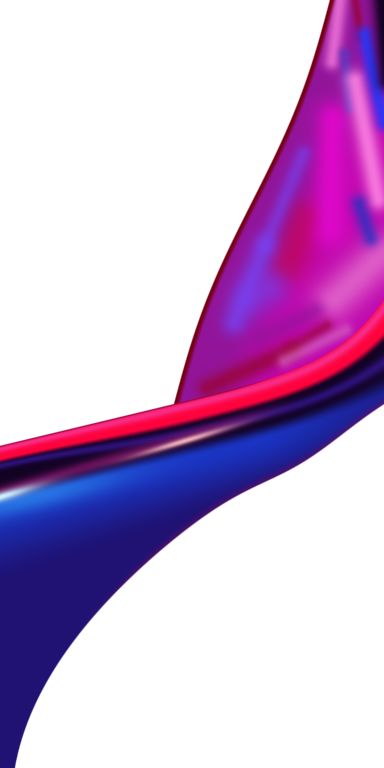
A Shadertoy shader for this background:

```glsl
// A glossy ribbon on white: a magenta sail rises behind a folded blue band.
// Two fitted curves bound the band, a bent line bounds the sail; reflections
// are soft capsule streaks on the sail and cross-section layers on the band.

const vec3 WHITE   = vec3(1.0);
const vec3 NAVY    = vec3(0.12, 0.07, 0.45);
const vec3 BLUE    = vec3(0.10, 0.20, 0.76);
const vec3 CYAN    = vec3(0.16, 0.50, 0.92);
const vec3 VIOLET  = vec3(0.47, 0.25, 0.93);
const vec3 PURPLE  = vec3(0.57, 0.08, 0.60);
const vec3 MAGENTA = vec3(0.86, 0.03, 0.78);
const vec3 PINK    = vec3(0.98, 0.50, 0.88);
const vec3 RED     = vec3(1.00, 0.01, 0.24);
const vec3 WINE    = vec3(0.60, 0.02, 0.24);
const vec3 RIM     = vec3(0.46, 0.00, 0.07);
const vec3 INK     = vec3(0.07, 0.01, 0.14);
const float FOLD_SLOPE = 0.24;   // tilt of the band's upper edge
const float FOLD_LIFT  = 0.14;   // upward curl at the right
const float FOLD_POWER = 8.7;    // how late the curl begins
const float SAIL_FOOT  = 0.948;  // height where the sail meets the band
const float SAIL_RISE  = 1.052;
const float RIM_WIDTH  = 0.011;

// Gaussian falloff around a value
float bell(float x, float center, float width) {
    float t = (x - center) / width;
    return exp(-t * t);
}

// Soft glow around the segment from a to b
float streak(vec2 p, vec2 a, vec2 b, float width) {
    vec2 ab = b - a;
    float t = clamp(dot(p - a, ab) / dot(ab, ab), 0.0, 1.0);
    return bell(length(p - a - ab * t), 0.0, width);
}

// Antialiased coverage where the field is positive
float coverage(float field) {
    float w = max(fwidth(field), 1e-5) * 0.75;
    return smoothstep(-w, w, field);
}

float bandTop(float x) {
    return 0.839 + FOLD_SLOPE * x + FOLD_LIFT * pow(x, FOLD_POWER);
}

float bandBottom(float x) {
    return 1.07 * sqrt(max(x - 0.03, 0.0)) - 0.1 - 0.036 * bell(x, 0.79, 0.16);
}

float sailLeft(float y) {
    float t = (y - SAIL_FOOT) / SAIL_RISE;
    return 0.453 + 0.406 * t - 0.02 * sin(6.2832 * t);
}

vec3 sailColor(vec2 p, float inset) {
    vec3 c = mix(PURPLE, MAGENTA * 0.87, smoothstep(0.08, 0.25, inset));
    // Long reflections in the hollow
    c = mix(c, RED * 0.8, 0.5 * streak(p, vec2(0.75, 1.31), vec2(0.80, 1.43), 0.05));
    c = mix(c, MAGENTA, streak(p, vec2(0.86, 1.40), vec2(0.867, 1.69), 0.045));
    c = mix(c, VIOLET, 0.8 * streak(p, vec2(0.61, 1.16), vec2(0.69, 1.36), 0.032));
    c = mix(c, VIOLET, 0.65 * streak(p, vec2(0.69, 1.36), vec2(0.79, 1.60), 0.022));
    c = mix(c, VIOLET, 0.6 * streak(p, vec2(0.65, 1.22), vec2(0.70, 1.25), 0.05));
    // Pale haze and creases above the fold
    c = mix(c, PINK * 0.92, 0.75 * streak(p, vec2(0.87, 1.22), vec2(1.0, 1.34), 0.055));
    c = mix(c, PURPLE, 0.6 * streak(p, vec2(0.68, 1.12), vec2(0.82, 1.19), 0.025));
    c = mix(c, WINE, 0.85 * streak(p, vec2(0.54, 0.99), vec2(0.76, 1.09), 0.026));
    c = mix(c, WINE, 0.7 * streak(p, vec2(0.76, 1.09), vec2(0.85, 1.15), 0.018));
    c = mix(c, PINK * 0.85, 0.6 * streak(p, vec2(0.74, 1.06), vec2(0.90, 1.14), 0.018));
    // Narrow stripes at the upper right
    c = mix(c, PINK, 0.75 * streak(p, vec2(0.885, 2.0), vec2(0.865, 1.84), 0.022));
    c = mix(c, VIOLET * 0.8, 0.85 * streak(p, vec2(0.898, 1.86), vec2(0.912, 1.72), 0.016));
    c = mix(c, PINK, 0.9 * streak(p, vec2(0.925, 1.79), vec2(0.985, 1.48), 0.029));
    c = mix(c, BLUE, 0.7 * streak(p, vec2(0.935, 1.47), vec2(0.965, 1.38), 0.022));
    c = mix(c, WINE, 0.8 * streak(p, vec2(0.925, 2.0), vec2(0.94, 1.90), 0.012));
    c = mix(c, vec3(0.2, 0.2, 0.95), streak(p, vec2(0.95, 1.91), vec2(1.0, 1.68), 0.021));
    c = mix(c, INK, streak(p, vec2(0.995, 2.0), vec2(1.01, 1.79), 0.027));
    // Dark rim along the free edge
    return mix(RIM, c, smoothstep(RIM_WIDTH * 0.4, RIM_WIDTH * 1.8, inset));
}

vec3 bandColor(float x, float depth, float inset) {
    // Broad blue body, fading with depth and towards the right
    vec3 c = mix(BLUE, NAVY, smoothstep(0.14, 0.36 - 0.11 * x, depth));
    c = mix(c, CYAN, 0.85 * bell(depth, 0.15, 0.035) * bell(x, 0.08, 0.25));
    c = mix(c, NAVY, 0.55 * smoothstep(0.65, 1.0, x));
    c = mix(c, PURPLE * 0.65, 0.6 * bell(inset, 0.0, 0.014) * smoothstep(0.15, 0.4, x));
    // Dark fold with blue and wine reflections
    c = mix(INK, c, smoothstep(0.105, 0.145, depth));
    float s = depth / mix(0.75, 1.05, smoothstep(0.0, 0.5, x));
    c = mix(c, vec3(0.20, 0.08, 0.55), 0.8 * bell(s, 0.068 + 0.02 * x, 0.011));
    float shine = mix(0.126, 0.099, x * 2.0);
    c = mix(c, vec3(0.48, 0.08, 0.40), 0.8 * bell(depth, shine - 0.008, 0.016)
            * (1.0 - smoothstep(0.5, 0.8, x)));
    c = mix(c, vec3(0.80, 0.95, 1.0), bell(depth, shine + 0.004, 0.012) * bell(x, 0.0, 0.10));
    c = mix(c, vec3(1.0, 0.76, 0.78), 0.9 * bell(depth, shine, 0.008) * bell(x, 0.48, 0.12));
    // Bright red lip with a pink upper side
    c = mix(RED, c, smoothstep(0.043, 0.061, s));
    c = mix(c, vec3(0.96, 0.20, 0.58), 0.85 * bell(s, 0.012, 0.011));
    return mix(WINE, c, smoothstep(0.0, 0.006, depth + 0.006 * smoothstep(0.6, 0.8, x)));
}

void mainImage(out vec4 fragColor, in vec2 fragCoord) {
    // Canvas units: x spans 0 to 1, y spans 0 to 2
    vec2 p = fragCoord / iResolution.xy * vec2(1.0, 2.0);
    float slope = FOLD_SLOPE + FOLD_LIFT * FOLD_POWER * pow(p.x, FOLD_POWER - 1.0);
    float depth = (bandTop(p.x) - p.y) / sqrt(1.0 + slope * slope);
    float rise = p.y - bandBottom(p.x);
    float inset = p.x - sailLeft(p.y);

    float sail = coverage(inset) * step(depth, 0.02);
    float band = coverage(depth) * coverage(rise);
    vec3 color = mix(WHITE, sailColor(p, inset), sail);
    color = mix(color, bandColor(p.x, depth, rise), band);
    fragColor = vec4(color, 1.0);
}
```
